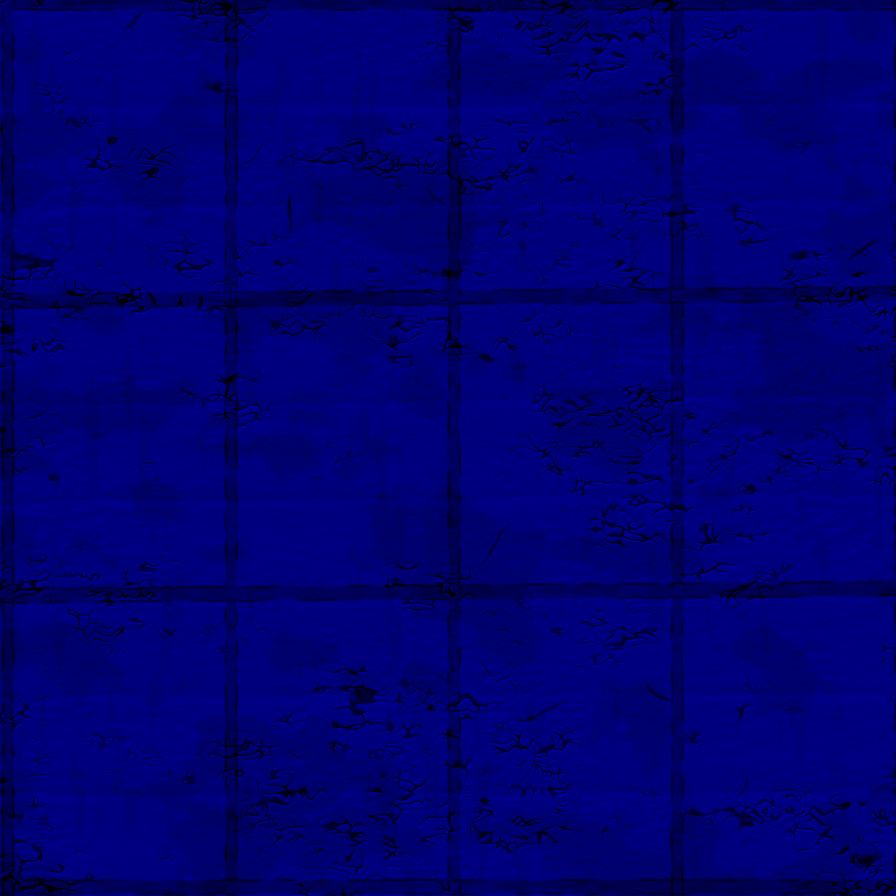
A Shadertoy shader for this texture map:

```glsl
// Worn blue panels, four across and three down, parted by thin dark grooves.
// Grooves are repeated line distances; flaking paint is a stretched cell
// pattern masked by noise and lit by an offset sample; gouges are scattered.

const vec2 PANEL_SIZE = vec2(0.249, 0.329);
const vec2 GRID_ORIGIN = vec2(0.009, 0.010);
const vec2 GROOVE_HALF = vec2(0.0062, 0.0078);
const float GROOVE_TILT = 0.009;
const float BOARDS_PER_PANEL = 3.0;
const float PAINT_BLUE = 0.497;
const float STAIN_DEPTH = 0.065;
const float GROOVE_DEPTH = 0.115;
const float EDGE_DEPTH = 0.20;
const float CRACK_DEPTH = 0.33;
const float RIM_LIGHT = 0.11;
const float GRAIN_RELIEF = 0.16;
const vec2 LIGHT_STEP = vec2(-0.0010, 0.0022);
const vec2 FLAKE_CELLS = vec2(38.0, 88.0);
const int GOUGE_COUNT = 14;

float hash(vec2 p) {
    vec3 q = fract(vec3(p.xyx) * 0.1031);
    q += dot(q, q.yzx + 33.33);
    return fract((q.x + q.y) * q.z);
}

vec2 hash2(vec2 p) {
    return vec2(hash(p), hash(p + 57.3));
}

float noise(vec2 p) {
    vec2 i = floor(p), f = fract(p);
    f = f * f * (3.0 - 2.0 * f);
    return mix(mix(hash(i), hash(i + vec2(1, 0)), f.x),
               mix(hash(i + vec2(0, 1)), hash(i + vec2(1, 1)), f.x), f.y);
}

float fbm(vec2 p) {
    float sum = 0.0, gain = 0.53;
    for (int i = 0; i < 4; i++) {
        sum += gain * noise(p);
        p = p * 2.03 + 17.1;
        gain *= 0.5;
    }
    return sum;
}

// Gap between the two nearest cell points: zero on the cell borders
float cellBorder(vec2 p) {
    vec2 cell = floor(p);
    float nearest = 8.0, second = 8.0;
    for (int y = -1; y <= 1; y++)
    for (int x = -1; x <= 1; x++) {
        vec2 c = cell + vec2(x, y);
        float d = length(c + hash2(c) - p);
        second = min(second, max(nearest, d));
        nearest = min(nearest, d);
    }
    return second - nearest;
}

// Broken, mostly level cracks gathered in many small worn patches
float cracks(vec2 p, float px) {
    float patchMask = smoothstep(0.46, 0.62, fbm(p * vec2(9.0, 15.0) + 4.7));
    float breaks = smoothstep(0.36, 0.74, noise(p * vec2(48.0, 95.0) + 21.0));
    vec2 warp = vec2(noise(p * 75.0), noise(p * 75.0 + 31.0)) - 0.5;
    float border = cellBorder(p * FLAKE_CELLS + 1.3 * warp);
    float width = 0.03 + 0.13 * breaks;
    float line = 1.0 - smoothstep(width * 0.3, width + 40.0 * px, border);
    return line * breaks * (0.10 + 0.90 * patchMask);
}

// Tapered scratches at random places, most of them steep
float gouges(vec2 p, float px) {
    float mark = 0.0;
    p += 0.007 * (vec2(noise(p * 75.0), noise(p * 75.0 + 8.0)) - 0.5);
    for (int i = 0; i < GOUGE_COUNT; i++) {
        vec2 seed = vec2(float(i) * 3.7, 11.0);
        float angle = 1.57 + 2.4 * (hash(seed + 5.0) - 0.5);
        vec2 dir = vec2(cos(angle), sin(angle));
        vec2 rel = p - hash2(seed);
        float along = dot(rel, dir) / mix(0.010, 0.034, hash(seed + 9.0));
        float across = abs(dot(rel, vec2(-dir.y, dir.x)));
        float width = mix(0.0006, 0.0024, hash(seed + 13.0)) * (1.0 - along * along);
        mark = max(mark, 1.0 - smoothstep(-px, px, across - width));
    }
    return mark;
}

// Fine brushed height of the paint, longer across than down
float grainHeight(vec2 p) {
    return 0.6 * noise(p * vec2(65.0, 170.0)) + 0.4 * noise(p * vec2(190.0, 260.0) + 9.0);
}

void mainImage(out vec4 fragColor, in vec2 fragCoord) {
    vec2 uv = fragCoord / iResolution.xy;
    float px = 1.0 / iResolution.y;

    // Distance to the nearest groove line on each axis, slightly ragged
    vec2 bent = uv - vec2(0.0, GROOVE_TILT * (uv.x - 0.5) * sin(3.1416 * uv.y));
    vec2 grid = (bent - GRID_ORIGIN) / PANEL_SIZE;
    vec2 ragged = vec2(noise(uv * vec2(90.0, 140.0)), noise(uv * vec2(140.0, 90.0) + 7.0)) - 0.5;
    vec2 dist = abs(grid - floor(grid + 0.5)) * PANEL_SIZE + 0.0018 * ragged;

    // Paint: level brush bands, board steps, small stains and embossed grain
    float blue = PAINT_BLUE + 0.04 * (fbm(uv * vec2(3.0, 38.0)) - 0.5);
    float board = fract(grid.y * BOARDS_PER_PANEL + 0.06 * noise(uv * vec2(8.0, 3.0)));
    blue += 0.025 * smoothstep(0.86, 0.96, board) * (1.0 - smoothstep(0.97, 1.0, board));
    blue -= 0.025 * (1.0 - smoothstep(0.0, 0.14, board));
    float stain = smoothstep(0.51, 0.62, fbm(uv * vec2(13.0, 19.0) + 4.7));
    float streak = smoothstep(0.62, 0.76, fbm(uv * vec2(48.0, 10.0) + 40.0));
    blue -= STAIN_DEPTH * (stain + 0.6 * streak);
    float roughness = 0.35 + 0.65 * smoothstep(0.35, 0.65, fbm(uv * vec2(8.0, 13.0) + 4.7));
    blue += GRAIN_RELIEF * roughness * (grainHeight(uv) - grainHeight(uv + LIGHT_STEP));

    // Grooves: dim floor between two thin, broken dark edges
    vec2 inside = 1.0 - smoothstep(GROOVE_HALF - 0.0012, GROOVE_HALF + 0.0012, dist);
    vec2 edge = 1.0 - smoothstep(vec2(0.0004), vec2(0.0014 + px), abs(dist - GROOVE_HALF));
    edge *= smoothstep(0.3, 0.7, vec2(noise(uv * vec2(70.0, 95.0) + 3.0), noise(uv * vec2(50.0, 110.0) + 5.0)));
    float wear = 0.45 + 1.1 * fbm(uv * vec2(50.0, 70.0));
    blue -= GROOVE_DEPTH * max(inside.x, inside.y) * wear;
    blue -= EDGE_DEPTH * max(edge.x, edge.y);

    // Cracks and gouges with a lit rim on one side
    float crack = cracks(uv, px);
    float rim = max(cracks(uv + LIGHT_STEP, px) - crack, 0.0);
    blue += RIM_LIGHT * rim - CRACK_DEPTH * crack;
    blue -= 0.34 * gouges(uv, px) * (0.5 + 0.5 * noise(uv * 90.0));

    fragColor = vec4(0.0, 0.0, clamp(blue, 0.02, 0.62), 1.0);
}
```
